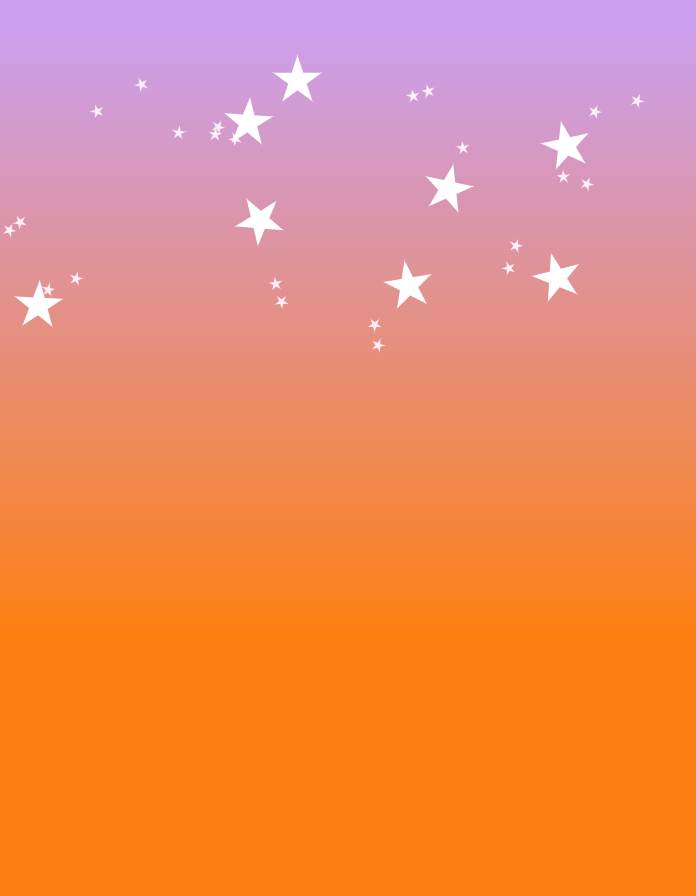
Give the GLSL for this background, as a WebGL 2 fragment shader.

```glsl
#version 300 es
precision highp float;

uniform vec2 u_resolution;
out vec4 fragColor;

const float TAU = 6.2831853;

// Integer hash giving two values in 0..1
vec2 hash2(uint n) {
    uvec2 h = uvec2(n, n + 71u) * 747796405u + 2891336453u;
    h = ((h >> 16u) ^ h) * 277803737u;
    h = (h >> 15u) ^ h;
    return vec2(h & 65535u) / 65535.0;
}

// Signed distance to the edges of a five-pointed star, tip up at turn 0
float starDistance(vec2 p, float radius, float turn) {
    float sector = TAU / 5.0;
    float angle = atan(p.y, p.x) - TAU / 4.0 - turn;
    angle = abs(mod(angle + 0.5 * sector, sector) - 0.5 * sector);
    return length(p) * cos(sector - angle) - radius * cos(sector);
}

void main() {
    // Height is one unit, so stars keep their shape
    vec2 p = gl_FragCoord.xy / u_resolution.y;
    float width = u_resolution.x / u_resolution.y;
    float soft = 0.7 / u_resolution.y;

    // Lilac sky falling to flat orange
    vec3 lilac = vec3(0.795, 0.625, 0.94);
    vec3 orange = vec3(1.0, 0.5, 0.07);
    vec3 color = mix(orange, lilac, clamp((p.y - 0.288) / 0.68, 0.0, 1.0));

    // Small stars scattered in loose pairs
    float small = 1.0;
    for (uint i = 0u; i < 24u; i++) {
        uint pair = i / 2u;
        vec2 spread = vec2(fract(float(pair) * 0.618 + 0.07), hash2(pair + 5u).y);
        vec2 center = vec2(0.03, 0.61) + spread * vec2(width - 0.06, 0.34);
        vec2 jitter = hash2(i + 40u);
        center += (jitter - 0.5) * vec2(0.08, 0.05);
        small = min(small, starDistance(p - center, 0.0077, jitter.x * TAU));
    }
    color = mix(color, vec3(1.0, 0.95, 0.99), 0.95 * smoothstep(soft, -soft, small));

    // Large stars: center and turn
    vec3 largeStars[8] = vec3[8](
        vec3(0.332, 0.910, 0.0), vec3(0.277, 0.863, -0.07),
        vec3(0.632, 0.837, 0.21), vec3(0.500, 0.789, -0.21),
        vec3(0.290, 0.754, 0.55), vec3(0.456, 0.681, 0.16),
        vec3(0.622, 0.690, 0.25), vec3(0.043, 0.659, -0.05));
    float large = 1.0;
    for (int i = 0; i < 8; i++) {
        vec3 star = largeStars[i];
        large = min(large, starDistance(p - star.xy, 0.0285, star.z));
    }
    color = mix(color, vec3(1.0), smoothstep(soft, -soft, large));

    fragColor = vec4(color, 1.0);
}
```
